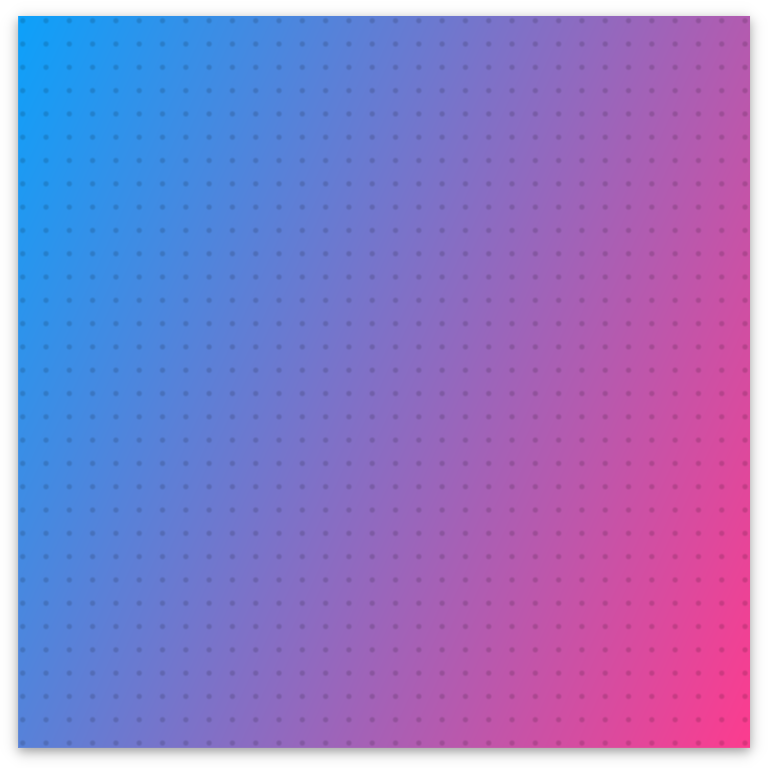
This background is drawn by a WebGL 2 fragment shader. Its source:

```glsl
#version 300 es
precision highp float;
// A square card with a blue-to-pink diagonal gradient, a grid of soft dots and a drop shadow.

uniform vec2 u_resolution;
out vec4 outColor;

const vec3 PAGE_COLOR = vec3(1.0);
const vec3 START_COLOR = vec3(0.05, 0.63, 0.98);
const vec3 END_COLOR = vec3(0.99, 0.235, 0.56);

const vec2 CARD_MIN = vec2(0.0236, 0.0262);
const vec2 CARD_MAX = vec2(0.9766, 0.9792);
const vec2 GRADIENT_WEIGHTS = vec2(0.69, 0.31);  // rightward, downward

const vec2 DOT_ORIGIN = vec2(0.3633, 0.6393);
const float DOT_SPACING = 0.03034;
const float DOT_RADIUS = 0.0033;
const float DOT_SOFTNESS = 0.0018;
const float DOT_OPACITY = 0.14;

const vec2 SHADOW_OFFSET = vec2(0.0, -0.0050);
const float SHADOW_BLUR = 0.0080;
const float SHADOW_OPACITY = 0.40;

// Smooth approximation of the Gaussian integral
vec2 gaussianStep(vec2 x) {
    return 1.0 / (1.0 + exp(-1.702 * x));
}

float blurredBox(vec2 p, vec2 low, vec2 high, float blur) {
    vec2 coverage = gaussianStep((p - low) / blur) * gaussianStep((high - p) / blur);
    return coverage.x * coverage.y;
}

// Antialiased box, softened over one pixel
float boxMask(vec2 p, vec2 low, vec2 high, float pixel) {
    vec2 inside = min(p - low, high - p);
    return clamp(min(inside.x, inside.y) / pixel + 0.5, 0.0, 1.0);
}

float dotMask(vec2 p, float pixel) {
    vec2 cell = fract((p - DOT_ORIGIN) / DOT_SPACING + 0.5) - 0.5;
    float soft = max(DOT_SOFTNESS, pixel);
    return 1.0 - smoothstep(DOT_RADIUS - soft, DOT_RADIUS + soft, length(cell) * DOT_SPACING);
}

void main() {
    vec2 p = gl_FragCoord.xy / u_resolution;
    float pixel = 1.0 / min(u_resolution.x, u_resolution.y);

    // Page and shadow
    float shadow = blurredBox(p - SHADOW_OFFSET, CARD_MIN, CARD_MAX, SHADOW_BLUR);
    vec3 color = PAGE_COLOR * (1.0 - SHADOW_OPACITY * shadow);

    // Card gradient from upper left to lower right
    vec2 cardUv = (p - CARD_MIN) / (CARD_MAX - CARD_MIN);
    float t = dot(vec2(cardUv.x, 1.0 - cardUv.y), GRADIENT_WEIGHTS);
    vec3 card = mix(START_COLOR, END_COLOR, clamp(t, 0.0, 1.0));

    // Dots darken the card
    card *= 1.0 - DOT_OPACITY * dotMask(p, pixel);

    color = mix(color, card, boxMask(p, CARD_MIN, CARD_MAX, pixel));
    outColor = vec4(color, 1.0);
}
```
